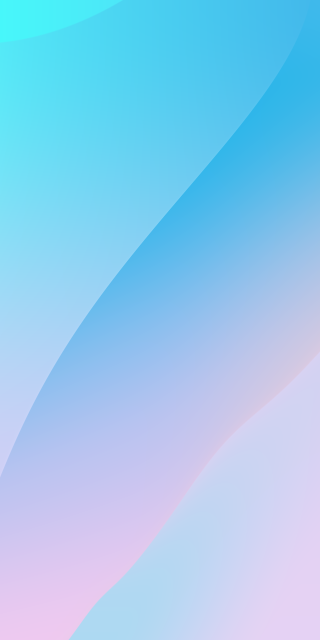
Write a Shadertoy shader that draws this background.

```glsl
float ridgeX(float y) {
    float t = (y - 0.254) / 0.746;
    return t * (0.604 + t * (0.305 + t * (1.157 - 1.096 * t)));
}

float bump(float x, float center, float width) {
    float d = (x - center) / width;
    return exp(-d * d);
}

float hillY(float x) {
    return 0.575 * (x - 0.218) + 0.03 * bump(x, 0.69, 0.17) + 0.01 * bump(x, 0.3, 0.07);
}

// Upper left sheet with the bright corner disc
vec3 upperSheet(vec2 p, float aa) {
    vec3 sky = mix(vec3(0.32, 0.92, 0.97), vec3(0.26, 0.72, 0.92), pow(p.x, 0.85));
    vec3 color = mix(vec3(0.82, 0.81, 0.96), sky, smoothstep(0.19, 1.0, p.y));
    float rim = p.y - (0.9335 + p.x * (0.05 + 0.32 * p.x));
    vec3 disc = mix(vec3(0.28, 0.97, 0.98), vec3(0.30, 0.90, 0.97), p.x / 0.4);
    return mix(color, disc, smoothstep(-aa, aa, rim));
}

// Diagonal band from pink through periwinkle to azure
vec3 middleBand(vec2 p, float height) {
    float s = p.y - p.x * mix(0.12, 0.22, smoothstep(0.0, 0.5, p.y));
    vec3 color = mix(vec3(0.94, 0.79, 0.94), vec3(0.68, 0.76, 0.94), smoothstep(-0.05, 0.36, s));
    color = mix(color, vec3(0.14, 0.71, 0.92), smoothstep(0.23, 0.68, s));
    color = mix(color, vec3(0.25, 0.73, 0.93), 0.7 * smoothstep(0.86, 1.02, p.y));
    float warmth = 0.6 * smoothstep(0.4, 1.0, p.x) * exp(-4.5 * max(height, 0.0));
    color = mix(color, vec3(0.88, 0.80, 0.84), warmth);
    float glow = 0.35 * exp(-70.0 * max(height, 0.0));
    return mix(color, vec3(0.90, 0.80, 0.90), glow);
}

// Lower right hill with a pale blue streak
vec3 lowerHill(vec2 p, float height) {
    vec3 lavender = mix(vec3(0.90, 0.825, 0.955), vec3(0.86, 0.82, 0.95), smoothstep(0.0, 0.45, p.y));
    vec3 blue = mix(vec3(0.68, 0.85, 0.95), vec3(0.79, 0.83, 0.95), smoothstep(0.0, 0.38, p.y));
    float across = p.x - 0.45 - 1.1 * p.y;
    vec3 color = mix(blue, lavender, smoothstep(-0.1, 0.4, across));
    float rim = exp(-28.0 * max(-height, 0.0)) * smoothstep(0.05, 0.3, p.y);
    return mix(color, vec3(0.87, 0.82, 0.95), 0.65 * rim);
}

void mainImage(out vec4 fragColor, in vec2 fragCoord) {
    vec2 p = fragCoord / iResolution.xy;
    float aa = 1.0 / iResolution.y;
    float height = p.y - hillY(p.x);
    float side = p.x - ridgeX(p.y);

    vec3 color = middleBand(p, height);
    color = mix(lowerHill(p, height), color, smoothstep(-1.2 * aa, 1.2 * aa, height));

    // Sheet edge with a faint light line
    float shine = 0.015 * exp(-abs(side) * 220.0) * smoothstep(1.0, 0.8, p.y);
    vec3 sheet = upperSheet(p, aa) + shine;
    color = mix(sheet, color, smoothstep(-1.6 * aa, 1.6 * aa, side));

    fragColor = vec4(clamp(color, 0.0, 1.0), 1.0);
}
```
